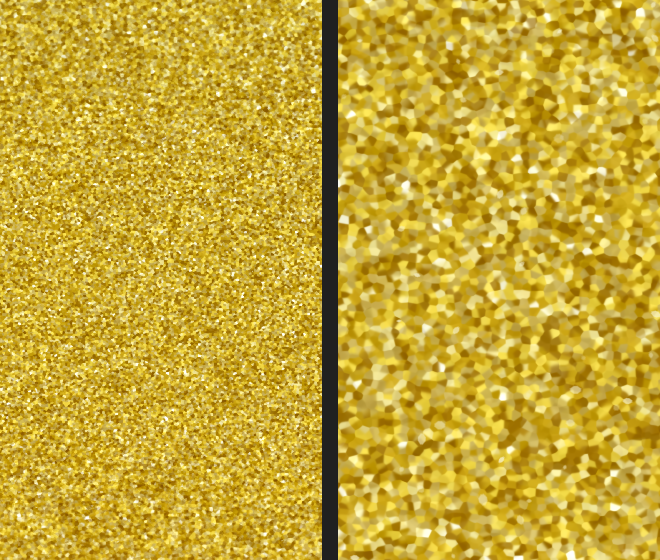
Left, the full canvas; right, a detail of the centre.
A Shadertoy shader for this texture:

```glsl
// Gold glitter sheet: fine packed flakes, in focus across the middle, with pale sparkles.

const vec3 SHADOW = vec3(0.66, 0.50, 0.05);
const vec3 GOLD   = vec3(0.78, 0.64, 0.10);
const vec3 DULL   = vec3(0.79, 0.69, 0.30);
const vec3 BRIGHT = vec3(0.91, 0.81, 0.27);
const vec3 PALE   = vec3(0.92, 0.86, 0.51);
const vec3 GLINT  = vec3(0.97, 0.95, 0.79);
const vec3 MEAN   = vec3(0.795, 0.678, 0.205);

const float FINE_COUNT = 128.0;    // flakes across the width, in focus
const float COARSE_COUNT = 94.0;   // flakes across the width, out of focus
const float SPARKLE_COUNT = 24.0;  // sparkle cells across the width

vec3 hash3(vec2 p, float seed) {
    vec3 q = fract((p.xyx + seed) * vec3(0.1031, 0.1030, 0.0973));
    q += dot(q, q.yxz + 33.33);
    return fract((q.xxy + q.yzz) * q.zyx);
}

float cornerSlope(vec2 cell, vec2 offset, float seed) {
    float angle = 6.2832 * hash3(cell, seed).x;
    return dot(vec2(cos(angle), sin(angle)), offset);
}

float gradientNoise(vec2 p, float seed) {
    vec2 i = floor(p), f = fract(p);
    vec2 u = f * f * f * (f * (f * 6.0 - 15.0) + 10.0);
    vec2 e = vec2(1.0, 0.0);
    float low = mix(cornerSlope(i, f, seed), cornerSlope(i + e, f - e, seed), u.x);
    float high = mix(cornerSlope(i + e.yx, f - e.yx, seed),
                     cornerSlope(i + 1.0, f - 1.0, seed), u.x);
    return mix(low, high, u.y);
}

// Picks a flake colour by its share of the area
vec3 flakeColor(float pick) {
    vec3 c = mix(SHADOW, GOLD, step(0.21, pick));
    c = mix(c, DULL, step(0.53, pick));
    c = mix(c, BRIGHT, step(0.73, pick));
    c = mix(c, PALE, step(0.90, pick));
    return mix(c, GLINT, step(0.985, pick));
}

// Soft cellular mosaic; a higher crispness gives harder flake edges
vec3 flakeLayer(vec2 p, float crispness, float contrast, float seed) {
    vec2 cell = floor(p), f = fract(p);
    vec3 sum = vec3(0.0);
    float total = 0.0;
    for (int y = -1; y <= 1; y++)
    for (int x = -1; x <= 1; x++) {
        vec2 o = vec2(x, y);
        vec3 h = hash3(cell + o, seed);
        vec2 d = o + 0.05 + 0.9 * h.xy - f;
        float weight = exp(-crispness * dot(d, d));
        float pick = hash3(cell + o, seed + 41.0).y;
        sum += weight * (flakeColor(pick) + 0.08 * (h.z - 0.5));
        total += weight;
    }
    return MEAN + contrast * (sum / total - MEAN);
}

// Coverage of scattered angular flakes, each a rotated box with cut corners
float sparkles(vec2 p, float blur, float seed) {
    vec2 cell = floor(p), f = fract(p);
    float cover = 0.0;
    for (int y = -1; y <= 1; y++)
    for (int x = -1; x <= 1; x++) {
        vec2 o = vec2(x, y);
        vec3 place = hash3(cell + o, seed);
        vec3 form = hash3(cell + o, seed + 17.0);
        float angle = 3.1416 * form.x;
        float s = sin(angle), c = cos(angle);
        vec2 d = abs(mat2(c, -s, s, c) * (o + place.xy - f));
        d.y *= 1.0 + 0.7 * form.y;
        float radius = mix(0.05, 0.15, form.z * form.z);
        float edge = max(max(d.x, d.y), 0.75 * (d.x + d.y)) - radius;
        float shape = 1.0 - smoothstep(-blur, blur, edge);
        cover = max(cover, shape * step(place.z, 0.36) * mix(0.4, 1.0, form.y));
    }
    return cover;
}

void mainImage(out vec4 fragColor, in vec2 fragCoord) {
    vec2 uv = fragCoord / iResolution.x;
    float height = fragCoord.y / iResolution.y;
    float pixel = 1.0 / iResolution.x;

    // Shallow focus: sharp band in the middle, softer toward both ends
    float defocus = smoothstep(0.08, 0.50, abs(height - 0.46));

    // Two overlapping grain sizes break up the cells; contrast is kept even
    vec2 grain = uv * vec2(1.0, 1.1);
    vec3 fine = flakeLayer(grain * FINE_COUNT, 8.0, 1.22, 3.0);
    vec3 coarse = flakeLayer(grain * COARSE_COUNT, mix(8.0, 5.0, defocus), 1.2, 71.0);
    float share = mix(0.20, 0.78, defocus);
    vec3 blend = mix(fine, coarse, share) - MEAN;
    vec3 color = MEAN + blend / length(vec2(1.0 - share, share));

    // Slight clumps of light and shade, and a faint broad unevenness
    float clumps = gradientNoise(uv * 42.0, 5.0);
    float drift = gradientNoise(uv * vec2(4.0, 7.0), 9.0);
    color *= 1.0 + 0.03 * clumps + 0.015 * drift;

    // Warmer at the bottom, slightly cooler at the top
    color += (height - 0.5) * vec3(-0.015, 0.005, 0.015);

    float blur = SPARKLE_COUNT * (0.7 * pixel + mix(0.0006, 0.0020, defocus));
    float glint = sparkles(uv * SPARKLE_COUNT, blur, 23.0);
    color = mix(color, GLINT, 0.8 * glint);

    fragColor = vec4(clamp(color, 0.0, 1.0), 1.0);
}
```
